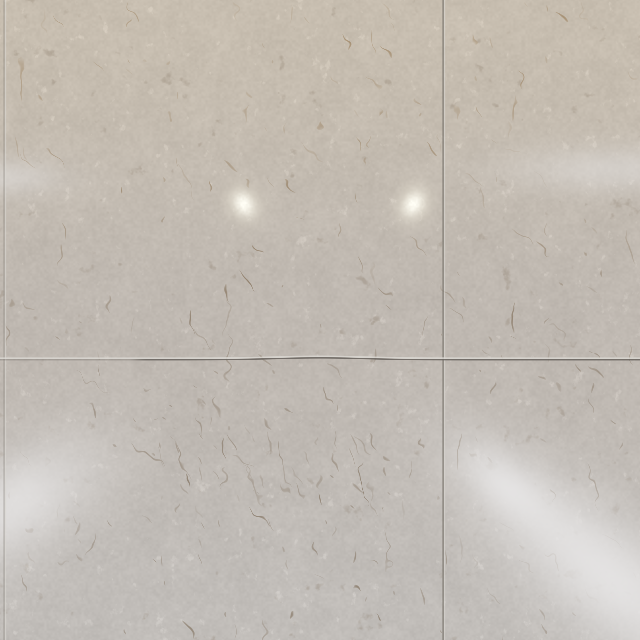
Write a three.js fragment shader that draws this texture.

```glsl
// Polished beige marble wall tiles with fine joints, brown veins and soft lamp reflections.
#define TILE_WIDTH 0.686
#define JOINT_X 0.0065
#define JOINT_Y 0.439
#define JOINT_HALF 0.0013
#define VEIN_WIDTH 0.0012
#define GRAIN 0.022
#define WARM_STONE vec3(0.780, 0.743, 0.688)
#define MID_STONE vec3(0.747, 0.721, 0.693)
#define COOL_STONE vec3(0.755, 0.740, 0.724)
#define VEIN_COLOR vec3(0.52, 0.46, 0.39)
#define GLARE_COLOR vec3(0.905, 0.900, 0.900)

varying vec2 vUv;

float hash(vec2 p) {
  vec3 q = fract(p.xyx * vec3(0.1031, 0.1030, 0.0973));
  q += dot(q, q.yzx + 33.33);
  return fract((q.x + q.y) * q.z);
}

float noise(vec2 p) {
  vec2 i = floor(p), f = fract(p);
  f = f * f * (3.0 - 2.0 * f);
  return mix(mix(hash(i), hash(i + vec2(1.0, 0.0)), f.x),
             mix(hash(i + vec2(0.0, 1.0)), hash(i + 1.0), f.x), f.y);
}

float fbm(vec2 p) {
  float sum = 0.0, gain = 0.5;
  for (int i = 0; i < 4; i++) {
    sum += gain * noise(p);
    p = mat2(1.6, 1.2, -1.2, 1.6) * p + 17.3;
    gain *= 0.5;
  }
  return sum;
}

// Soft elliptical spot whose long axis points along dir
float spot(vec2 p, vec2 center, vec2 dir, vec2 size) {
  dir = normalize(dir);
  vec2 d = p - center;
  vec2 q = vec2(dot(d, dir), dot(d, vec2(-dir.y, dir.x))) / size;
  return exp(-dot(q, q));
}

// Areas where the veins gather
float veinDensity(vec2 p) {
  float d = spot(p, vec2(0.41, 0.27), vec2(1.0, -0.1), vec2(0.20, 0.10));
  d += spot(p, vec2(0.80, 0.49), vec2(1.0, 0.0), vec2(0.12, 0.04));
  d += 0.8 * spot(p, vec2(0.14, 0.14), vec2(1.0, 0.0), vec2(0.07, 0.05));
  return 0.12 + 0.65 * min(d, 1.0);
}

// Scattered tapered strokes, one candidate per grid cell
float veins(vec2 p, float cells, float seed) {
  vec2 bend = vec2(noise(p * 75.0 + seed), noise(p * 75.0 + seed + 40.0)) - 0.5;
  vec2 q = (p + bend * 0.013) * cells;
  float ink = 0.0;
  for (int y = -1; y <= 1; y++) {
    for (int x = -1; x <= 1; x++) {
      vec2 cell = floor(q) + vec2(float(x), float(y));
      vec2 key = cell + seed;
      vec2 center = cell + 0.2 + 0.6 * vec2(hash(key + 3.1), hash(key + 7.7));
      float size = hash(key + 23.9);
      float angle = mix(1.4, 2.6, hash(key + 11.3));
      vec2 dir = vec2(cos(angle), sin(angle));
      vec2 d = q - center;
      float along = dot(d, dir) / mix(0.15, 0.75, size * size);
      float across = abs(dot(d, vec2(-dir.y, dir.x))) / cells;
      float taper = max(1.0 - along * along, 0.0);
      float width = VEIN_WIDTH * taper * mix(0.4, 1.5, hash(key + 31.7));
      float stroke = (1.0 - smoothstep(width * 0.3, width + 0.0009, across)) * sqrt(taper);
      float keep = step(hash(key + 53.0), veinDensity(center / cells));
      ink = max(ink, stroke * keep * mix(0.2, 0.8, hash(key + 61.0)));
    }
  }
  return ink;
}

float line(float d, float halfWidth) {
  return 1.0 - smoothstep(halfWidth * 0.5, halfWidth * 1.5, abs(d));
}

void main() {
  vec2 p = vUv;

  // Stone: warm at the top, cooler below, with mottling and pale flecks
  vec3 color = mix(COOL_STONE, MID_STONE, smoothstep(0.0, 0.5, p.y));
  color = mix(color, WARM_STONE, smoothstep(0.45, 1.0, p.y));
  color += (fbm(p * 26.0) - 0.47) * 0.035;
  color += (noise(p * 310.0) + noise(p * 170.0) - 1.0) * GRAIN;
  float fleck = smoothstep(0.66, 0.82, fbm(p * vec2(85.0, 70.0) + 9.0));
  color += fleck * 0.05;
  float stain = smoothstep(0.69, 0.85, fbm(p * 48.0 + 71.0));
  color = mix(color, VEIN_COLOR, stain * 0.3);

  // Veins at two scales
  float vein = max(veins(p, 19.0, 5.0), 0.65 * veins(p, 37.0, 83.0));
  vec3 veinTint = mix(VEIN_COLOR, VEIN_COLOR + vec3(0.10, 0.06, 0.0), smoothstep(0.4, 0.9, p.y));
  color = mix(color, veinTint, vein);

  // Broad reflections
  float glare = 0.95 * spot(p, vec2(0.95, 0.10), vec2(0.25, -0.21), vec2(0.24, 0.085));
  glare += 0.55 * spot(p, vec2(0.78, 0.25), vec2(0.25, -0.21), vec2(0.09, 0.045));
  glare += 0.85 * spot(p, vec2(0.02, 0.21), vec2(0.16, 0.10), vec2(0.15, 0.075));
  glare += 0.50 * spot(p, vec2(0.01, 0.723), vec2(1.0, 0.0), vec2(0.09, 0.028));
  glare += 0.50 * spot(p, vec2(0.97, 0.735), vec2(1.0, 0.0), vec2(0.17, 0.035));
  color = mix(color, GLARE_COLOR, min(glare, 1.0) * 0.95);

  // Pair of small lamps
  for (int i = 0; i < 2; i++) {
    vec2 lamp = vec2(0.381 + 0.265 * float(i), 0.681);
    vec2 lean = vec2(float(i) * 1.2 - 0.6, 1.0);
    float glow = spot(p, lamp, lean, vec2(0.030, 0.025));
    float core = spot(p, lamp, lean, vec2(0.017, 0.013)) * (0.85 + 0.3 * noise(p * 350.0));
    color = mix(color, vec3(0.96, 0.94, 0.87), 0.5 * glow);
    color = mix(color, vec3(1.0, 0.995, 0.96), min(core, 1.0));
  }

  // Joints: shaded groove with a lit edge, slightly bowed across
  float dx = mod(p.x - JOINT_X + 0.5 * TILE_WIDTH, TILE_WIDTH) - 0.5 * TILE_WIDTH;
  float dy = p.y - JOINT_Y - 0.003 * exp(-pow((p.x - 0.50) / 0.10, 2.0));
  float shade = mix(0.35, 0.9, smoothstep(0.20, 0.23, p.x));
  float sideShade = mix(0.3, 0.7, step(0.3, p.x));
  color = mix(color, vec3(0.85, 0.84, 0.82), 0.6 * line(dx - 0.002, JOINT_HALF));
  color = mix(color, vec3(0.49, 0.47, 0.44), sideShade * line(dx, JOINT_HALF));
  color = mix(color, vec3(0.86, 0.85, 0.83), 0.8 * line(dy - 0.0012, JOINT_HALF));
  color = mix(color, vec3(0.42, 0.40, 0.38), shade * line(dy + 0.0012, JOINT_HALF * 0.8));

  gl_FragColor = vec4(clamp(color, 0.0, 1.0), 1.0);
}
```
